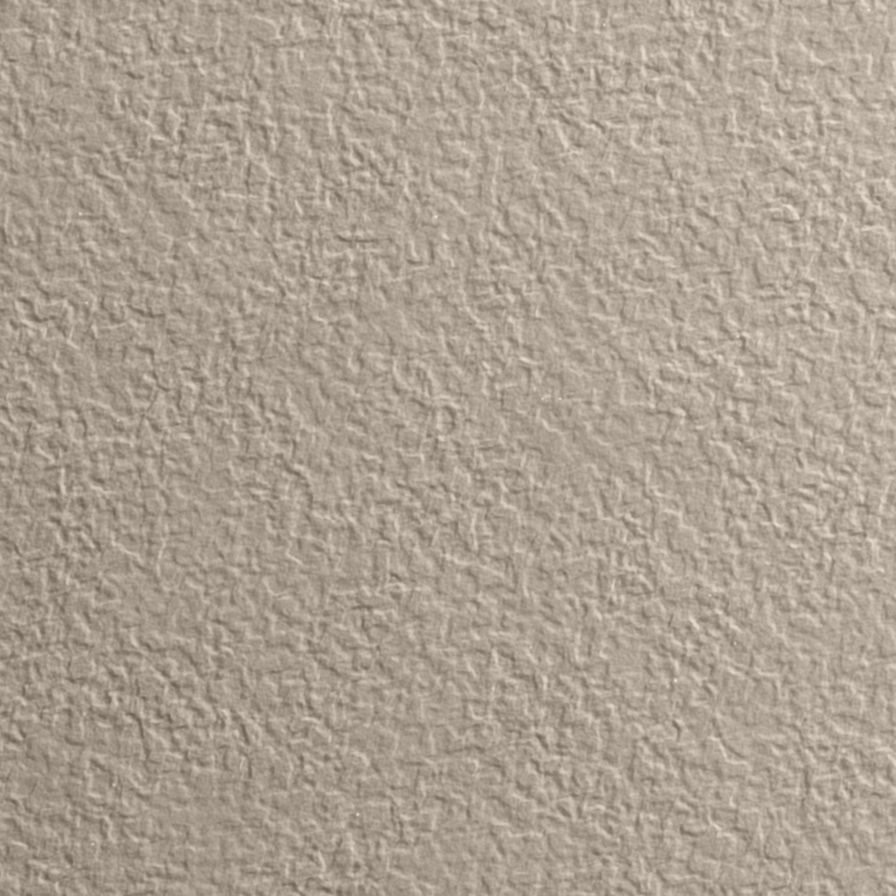
A WebGL 2 fragment shader for this texture:

```glsl
#version 300 es
precision highp float;
// Rough beige plaster under raking light from the upper right.
// Gradient noise of several sizes is pressed into broken plateaus; the slope
// of that height field along the light gives the bright rims and dark creases.

uniform vec2 u_resolution;
out vec4 fragColor;

float hash(vec2 p) {
    vec3 q = fract(p.xyx * vec3(0.1031, 0.1030, 0.0973));
    q += dot(q, q.yzx + 33.33);
    return fract((q.x + q.y) * q.z);
}

float cornerRamp(vec2 cell, vec2 offset) {
    float angle = 6.28318 * hash(cell);
    return dot(vec2(cos(angle), sin(angle)), offset);
}

// Gradient noise, roughly -0.7 to 0.7
float noise(vec2 p) {
    vec2 i = floor(p), f = p - i;
    vec2 w = f * f * f * (f * (f * 6.0 - 15.0) + 10.0);
    vec2 e = vec2(1.0, 0.0);
    float low = mix(cornerRamp(i, f), cornerRamp(i + e, f - e), w.x);
    float high = mix(cornerRamp(i + e.yx, f - e.yx), cornerRamp(i + 1.0, f - 1.0), w.x);
    return mix(low, high, w.y);
}

mat2 rotation(float a) {
    return mat2(cos(a), sin(a), -sin(a), cos(a));
}

// Plaster height: broken clumps, smaller lumps and fine grit
float plasterHeight(vec2 p) {
    vec2 warp = vec2(noise(p * 40.0 + 11.0), noise(p * 40.0 + 57.0));
    // Stretched along the falling diagonal
    vec2 q = rotation(0.85) * (p + 0.005 * warp) * vec2(1.0, 0.8);
    float clumps = noise(q * 56.0 + 100.0) + 0.5 * noise(rotation(0.5) * q * 115.0 + 150.0);
    float lumps = noise(rotation(0.9) * q * 140.0 + 220.0);
    float grit = noise(rotation(1.7) * p * 235.0 + 300.0);
    float plateau = smoothstep(-0.4, 0.32, clumps);
    float smoothPatch = smoothstep(-0.1, 0.4, noise(p * 15.0 + 70.0));
    return plateau * (1.0 - 0.3 * smoothPatch)
         + 0.32 * lumps * (1.1 - 0.6 * smoothPatch) + 0.13 * grit;
}

// Rare tiny glints, one per chosen cell
float glints(vec2 p) {
    vec2 cell = floor(p * 26.0);
    vec2 centre = 0.2 + 0.6 * vec2(hash(cell + 400.0), hash(cell + 450.0));
    float d = length(fract(p * 26.0) - centre) / 26.0;
    return step(0.985, hash(cell + 500.0)) * (1.0 - smoothstep(0.0008, 0.0027, d));
}

void main() {
    vec2 uv = gl_FragCoord.xy / u_resolution;
    vec2 p = gl_FragCoord.xy / min(u_resolution.x, u_resolution.y);

    // Slope facing the light, softly limited
    vec2 towardLight = 0.0014 * normalize(vec2(0.75, 0.66));
    float slope = plasterHeight(p - towardLight) - plasterHeight(p + towardLight);
    float roughness = 1.0 + 0.4 * noise(p * 7.0 + 30.0);
    float facing = 4.0 * slope * roughness;
    float relief = facing / sqrt(1.0 + 0.1 * facing * facing);

    // Wide falloff of the light, relief and faint surface grain
    float tone = 0.674 + 0.085 * (uv.x - 0.5) + 0.045 * (uv.y - 0.5);
    tone += 0.02 * noise(p * 9.0 + 40.0);
    tone += 0.088 * relief;
    tone += 0.03 * noise(p * 290.0 + 600.0);
    tone += 0.16 * glints(p);

    // Warm beige
    fragColor = vec4(tone - vec3(0.0, 0.046, 0.102), 1.0);
}
```
